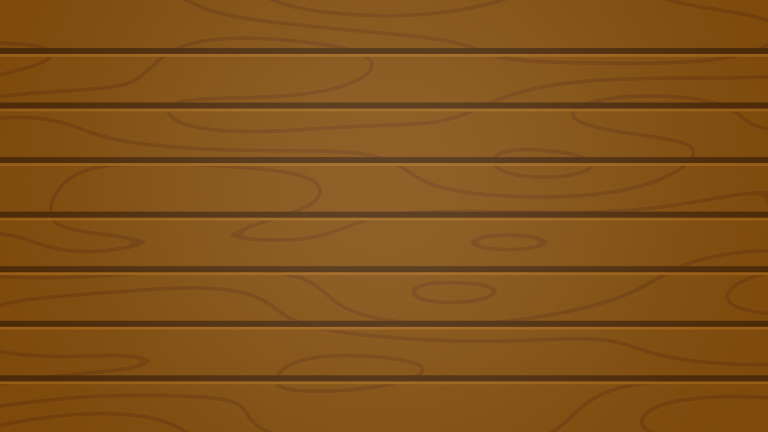
Reproduce this texture procedurally as a Shadertoy shader.

```glsl
#define PITCH 0.1263
#define FIRST_SEAM 0.111
#define LAST_SEAM 6.0
#define SEAM_WIDTH 0.0139
#define LIP_WIDTH 0.0066
#define GRAIN_WIDTH 0.0085
#define GRAIN_STRENGTH 0.4
#define GLOW_CENTER vec2(0.0, 0.58)
#define GLOW_RADIUS 1.05

const vec3 WOOD = vec3(0.49, 0.29, 0.045);
const vec3 SEAM = vec3(0.30, 0.165, 0.03);
const vec3 LIP = vec3(0.585, 0.36, 0.08);
const vec3 GRAIN = vec3(0.38, 0.18, 0.05);
const vec3 GLOW = vec3(0.07, 0.09, 0.115);

// Layered sines: mostly horizontal contours that fold into hairpins
float grainField(vec2 p) {
    float f = 7.0 * p.y + 0.4 * sin(4.3 * p.x + 0.6);
    f += 0.55 * sin(3.1 * p.x + 19.0 * p.y + 1.3);
    f += 0.40 * sin(4.7 * p.x - 25.0 * p.y + 2.1);
    f += 0.16 * sin(9.1 * p.x + 11.0 * p.y + 4.0);
    return f;
}

// Coverage of a contour line of even width
float grainLine(vec2 p, float pixel) {
    vec2 e = vec2(0.001, 0.0);
    float f = grainField(p);
    vec2 slope = vec2(grainField(p + e.xy) - grainField(p - e.xy),
                      grainField(p + e.yx) - grainField(p - e.yx)) / (2.0 * e.x);
    float dist = abs(fract(f) - 0.5) / max(length(slope), 3.0);
    return 1.0 - smoothstep(-0.5, 0.5, (dist - 0.5 * GRAIN_WIDTH) / pixel);
}

// Smooth coverage of the interval from start to end
float band(float x, float start, float end, float pixel) {
    return clamp((x - start) / pixel + 0.5, 0.0, 1.0)
         * clamp((end - x) / pixel + 0.5, 0.0, 1.0);
}

void mainImage(out vec4 fragColor, in vec2 fragCoord) {
    float pixel = 1.0 / iResolution.y;
    vec2 p = (fragCoord - vec2(0.5 * iResolution.x, 0.0)) * pixel;

    // Wood and grain
    vec3 color = mix(WOOD, GRAIN, GRAIN_STRENGTH * grainLine(p, pixel));

    // Dark seam with a bright lip below it, once per plank
    float depth = 1.0 - p.y - FIRST_SEAM;
    float below = depth - PITCH * clamp(round(depth / PITCH), 0.0, LAST_SEAM);
    color = mix(color, LIP, band(below, SEAM_WIDTH, SEAM_WIDTH + LIP_WIDTH, pixel));
    color = mix(color, SEAM, band(below, 0.0, SEAM_WIDTH, pixel));

    // Soft light over the middle
    float glow = 1.0 - smoothstep(0.0, GLOW_RADIUS, length(p - GLOW_CENTER));
    fragColor = vec4(color + GLOW * glow, 1.0);
}
```
